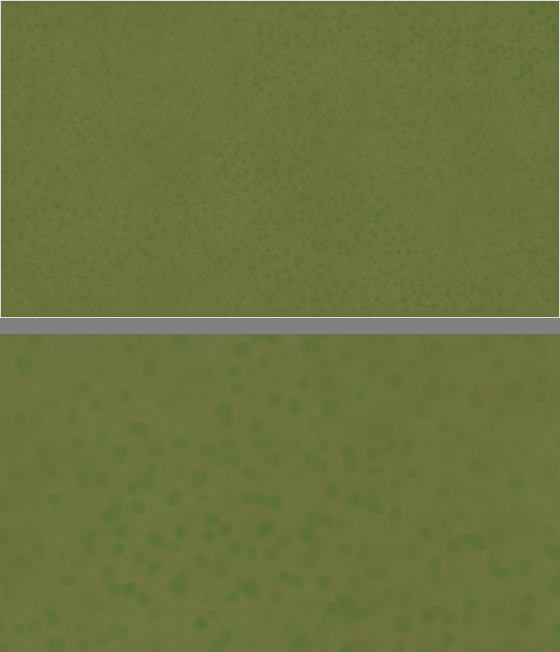
Top: the whole. Bottom: its middle third, enlarged.
Write a WebGL 1 fragment shader that draws this texture.

```glsl
precision highp float;
// Olive green felt with soft dark green flecks, faint woven patches and a thin pale rim.

uniform vec2 u_resolution;

const vec3 OLIVE = vec3(0.432, 0.462, 0.253);
const vec3 WARM_OLIVE = vec3(0.418, 0.440, 0.222);
const vec3 FLECK_GREEN = vec3(0.315, 0.432, 0.192);
const vec3 RIM_GREY = vec3(0.87);

const float FLECK_CELL = 0.0235;  // fleck spacing, in canvas heights
const float RIM_WIDTH = 0.0035;

float hash(vec2 p) {
  return fract(sin(dot(p, vec2(127.1, 311.7))) * 43758.5453);
}

float valueNoise(vec2 p) {
  vec2 cell = floor(p);
  vec2 f = fract(p);
  vec2 s = f * f * (3.0 - 2.0 * f);
  float low = mix(hash(cell), hash(cell + vec2(1.0, 0.0)), s.x);
  float high = mix(hash(cell + vec2(0.0, 1.0)), hash(cell + vec2(1.0, 1.0)), s.x);
  return mix(low, high, s.y);
}

float fbm(vec2 p) {
  float sum = 0.0;
  float weight = 0.5;
  for (int i = 0; i < 4; i++) {
    sum += weight * valueNoise(p);
    p = p * 2.03 + 17.3;
    weight *= 0.5;
  }
  return sum / 0.9375;
}

// Soft round flecks, one jittered per cell, each with its own size and strength.
float flecks(vec2 p, float cellSize) {
  vec2 q = p / cellSize;
  vec2 cell = floor(q);
  float clear = 1.0;
  for (int y = -1; y <= 1; y++) {
    for (int x = -1; x <= 1; x++) {
      vec2 id = cell + vec2(float(x), float(y));
      vec2 jitter = vec2(hash(id + 3.7), hash(id + 41.3));
      float radius = mix(0.38, 0.60, hash(id + 77.1));
      float strength = mix(0.15, 0.9, hash(id + 19.9));
      float dist = length(q - id - jitter);
      clear *= 1.0 - strength * (1.0 - smoothstep(0.12, radius, dist));
    }
  }
  return 1.0 - clear;
}

// Broad patches, with slight horizontal and vertical streaks as in cloth.
float wovenPatches(vec2 p) {
  float across = fbm(p * vec2(2.5, 16.0) + 5.0);
  float upward = fbm(p * vec2(18.0, 2.5) + 31.0);
  return 0.5 * fbm(p * 4.0 + 9.0) + 0.25 * (across + upward);
}

float edgeDistance(vec2 p, vec2 size) {
  vec2 d = min(p, size - p);
  return min(d.x, d.y);
}

void main() {
  vec2 p = gl_FragCoord.xy / u_resolution.y;
  vec2 size = vec2(u_resolution.x / u_resolution.y, 1.0);
  float edge = edgeDistance(p, size);
  float patches = wovenPatches(p);

  // Ground: olive with warm mottles and fine fibre grain
  float mottle = fbm(p * 28.0 + 60.0);
  float warmth = smoothstep(0.35, 0.7, 0.6 * patches + 0.4 * mottle);
  vec3 color = mix(OLIVE, WARM_OLIVE, 0.75 * warmth);
  float grain = valueNoise(p * 150.0) - 0.5;
  color += grain * vec3(0.016, 0.006, 0.008);

  // Flecks: denser in some patches and toward the sides
  float side = abs(p.x / size.x - 0.5) * 2.0;
  float density = smoothstep(0.28, 0.72, fbm(p * 3.5 + 23.0));
  float amount = 0.32 + 0.35 * density + 0.18 * side * side;
  vec2 warp = vec2(valueNoise(p * 70.0), valueNoise(p * 70.0 + 50.0)) - 0.5;
  float cover = flecks(p + 0.006 * warp, FLECK_CELL);
  color = mix(color, FLECK_GREEN, cover * amount);

  // Slightly greener margin, then the pale rim
  color = mix(FLECK_GREEN, color, mix(0.8, 1.0, smoothstep(0.0, 0.03, edge)));
  float inside = smoothstep(RIM_WIDTH * 0.8, RIM_WIDTH * 1.2, edge);
  gl_FragColor = vec4(mix(RIM_GREY, color, inside), 1.0);
}
```
